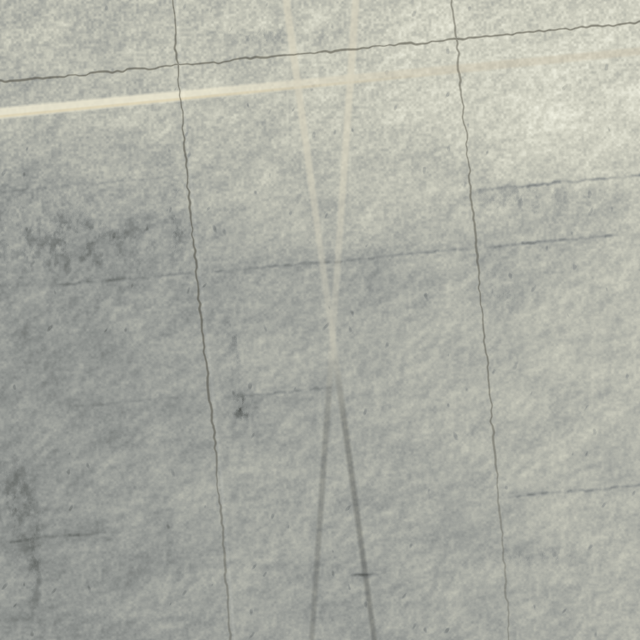
Write a Shadertoy shader that draws this texture.

```glsl
const float TILT = 0.092;

float hash(vec2 p) {
    vec3 q = fract(vec3(p.xyx) * 0.1031);
    q += dot(q, q.yzx + 33.33);
    return fract((q.x + q.y) * q.z);
}

float noise(vec2 p) {
    vec2 i = floor(p), f = fract(p);
    f = f * f * (3.0 - 2.0 * f);
    return mix(mix(hash(i), hash(i + vec2(1, 0)), f.x),
               mix(hash(i + vec2(0, 1)), hash(i + vec2(1, 1)), f.x), f.y);
}

float fbm(vec2 p) {
    float sum = 0.0, amp = 0.5;
    for (int i = 0; i < 5; i++) {
        sum += amp * noise(p);
        p = mat2(2.0, 0.15, -0.15, 2.0) * p + 7.3;
        amp *= 0.5;
    }
    return sum;
}

// Soft band around zero distance
float band(float d, float halfWidth, float soft) {
    return 1.0 - smoothstep(halfWidth - soft, halfWidth + soft, abs(d));
}

float span(float x, float a, float b, float soft) {
    return smoothstep(a - soft, a + soft, x) * (1.0 - smoothstep(b - soft, b + soft, x));
}

float jitter(float t, float seed) {
    return (noise(vec2(t * 38.0, seed)) - 0.5) * 0.003
         + (noise(vec2(t * 120.0, seed + 9.0)) - 0.5) * 0.003;
}

// Broad light falloff, blended from three rows
float lighting(vec2 uv) {
    vec3 low = vec3(0.575, 0.63, 0.69);
    vec3 mid = vec3(0.59, 0.66, 0.715);
    vec3 high = vec3(0.72, 0.76, 0.80);
    vec3 row = mix(mix(low, mid, smoothstep(0.0, 0.5, uv.y)), high, smoothstep(0.5, 0.95, uv.y));
    float l = mix(mix(row.x, row.y, smoothstep(0.0, 0.5, uv.x)), row.z, smoothstep(0.5, 1.0, uv.x));
    vec2 glow = (uv - vec2(0.92, 0.85)) / vec2(0.35, 0.11);
    return l + 0.05 * exp(-dot(glow, glow));
}

float concrete(vec2 uv, vec2 q) {
    float cloud = fbm(q * vec2(5.0, 10.0)) - 0.48;
    float streak = fbm(q * vec2(12.0, 38.0) + 20.0) - 0.48;
    float blotch = fbm(q * vec2(24.0, 30.0) + 40.0) - 0.48;
    vec2 g = q * vec2(80.0, 90.0);
    float relief = fbm(g) - fbm(g + vec2(0.5, -0.5));
    float grain = noise(uv * 256.0) - 0.5;
    float rough = 0.65 + 0.65 * smoothstep(0.4, 1.0, uv.y);
    return 0.07 * cloud + 0.08 * streak * rough + 0.11 * blotch
         + 0.11 * relief + 0.085 * grain * rough;
}

// Broken formwork lines: start, end, height, strength
float seams(vec2 q, float px) {
    vec4 lines[10] = vec4[10](
        vec4(0.33, 0.73, 0.544, 0.11), vec4(0.77, 0.96, 0.544, 0.18),
        vec4(0.75, 1.02, 0.634, 0.16), vec4(0.80, 1.02, 0.150, 0.13),
        vec4(-0.02, 0.17, 0.153, 0.11), vec4(0.36, 0.52, 0.347, 0.07),
        vec4(0.10, 0.30, 0.354, 0.05), vec4(0.09, 0.30, 0.546, 0.09),
        vec4(-0.02, 0.27, 0.700, 0.05), vec4(0.553, 0.592, 0.050, 0.20));
    float sum = 0.0;
    for (int i = 0; i < 10; i++) {
        vec4 s = lines[i];
        float d = q.y - s.z + jitter(q.x, float(i) * 5.0) * 0.7;
        float broken = 0.35 + 0.65 * smoothstep(0.3, 0.7, noise(vec2(q.x * 100.0, s.z * 70.0)));
        float shade = band(d, 0.002, px + 0.001) * broken + 0.22 * exp(-abs(d) * 80.0);
        sum += s.w * shade * span(q.x, s.x, s.y, 0.012);
    }
    return sum;
}

// Dirt patches: centre and radii
float stains(vec2 uv, vec2 q) {
    vec4 patches[10] = vec4[10](
        vec4(0.377, 0.364, 0.017, 0.020), vec4(0.368, 0.47, 0.015, 0.06),
        vec4(0.785, 0.55, 0.022, 0.040), vec4(0.025, 0.22, 0.030, 0.07),
        vec4(0.055, 0.12, 0.012, 0.08), vec4(0.09, 0.63, 0.16, 0.07),
        vec4(0.82, 0.69, 0.10, 0.025), vec4(0.40, 0.945, 0.06, 0.014),
        vec4(0.275, 0.66, 0.014, 0.07), vec4(0.85, 0.13, 0.06, 0.016));
    float breakup = smoothstep(0.4, 0.7, fbm(q * vec2(85.0, 60.0)));
    float sum = 0.0;
    for (int i = 0; i < 10; i++) {
        vec2 d = (uv - patches[i].xy) / patches[i].zw;
        sum += exp(-dot(d, d)) * (i == 0 ? 2.4 : 1.0);
    }
    return sum * (0.02 + 0.10 * breakup);
}

// Sparse small pits with ragged rims
float pits(vec2 uv, float count, float px) {
    vec2 cell = floor(uv * count), f = fract(uv * count);
    vec2 d = f - 0.2 - 0.6 * vec2(hash(cell + 3.0), hash(cell + 17.0));
    d.x -= d.y * (hash(cell + 41.0) - 0.3);
    float size = 0.04 + 0.09 * hash(cell + 31.0);
    float r = length(d * vec2(1.4, 0.8)) + 0.07 * (noise(uv * 240.0) - 0.5);
    float soft = px * count + 0.02;
    return step(0.88, hash(cell)) * (1.0 - smoothstep(size - soft, size + soft, r));
}

float crack(float d, float t, float seed, float px) {
    float width = 0.0008 + 0.0011 * noise(vec2(t * 25.0, seed + 4.0));
    return band(d + jitter(t, seed), width, px * 0.8 + 0.0004);
}

// Crossing strip, pale above and shadowed below
vec3 strip(vec3 col, float d, float y, float shadow, float px) {
    float mask = band(d, mix(0.0038, 0.0058, y), px + 0.0015);
    float dark = 1.0 - smoothstep(0.32, 0.47, y);
    float pale = mix(0.25, 0.65, smoothstep(0.42, 0.9, y)) * (1.0 - dark);
    col = mix(col, vec3(0.85, 0.83, 0.75), mask * pale);
    return col * (1.0 - mask * dark * shadow);
}

void mainImage(out vec4 fragColor, in vec2 fragCoord) {
    vec2 uv = fragCoord / iResolution.xy;
    float px = 1.0 / iResolution.y;
    vec2 q = vec2(uv.x, uv.y - TILT * uv.x);

    float l = lighting(uv) + concrete(uv, q);
    l -= seams(q, px) + stains(uv, q) + 0.10 * pits(uv, 32.0, px);
    float warm = smoothstep(0.54, 0.85, l);
    vec3 col = vec3(l - mix(0.014, 0.0, warm), l, l - mix(0.012, 0.06, warm));

    // Long light streak, fading to the right
    float ray = uv.y - 0.823 - 0.097 * uv.x;
    float fade = 1.0 - smoothstep(0.25, 0.8, uv.x);
    float core = band(ray, mix(0.0085, 0.006, uv.x), px + 0.0015);
    col = mix(col, vec3(0.94, 0.92, 0.83), core * 0.8 * fade);
    col = mix(col, vec3(0.79, 0.75, 0.66), core * 0.42 * (1.0 - fade));
    col -= vec3(0.03, 0.05, 0.08) * band(ray + 0.005, 0.002, 0.002) * fade;

    col = strip(col, uv.x - 0.585 + 0.138 * uv.y, uv.y, 0.19, px);
    col = strip(col, uv.x - 0.487 - 0.069 * uv.y, uv.y, 0.14, px);

    // Slab cracks
    float side = uv.x + 0.091 * uv.y;
    float bend = 0.0025 * sin(6.2832 * uv.y);
    float left = crack(side - 0.361 - bend, uv.y, 2.0, px);
    float right = crack(side - 0.797 - 0.013 * uv.y * (1.0 - uv.y), uv.y, 23.0, px);
    float across = crack(uv.y - 0.872 - 0.093 * uv.x, uv.x, 51.0, px);
    float depth = mix(0.32, 0.52, smoothstep(0.1, 0.45, uv.y));
    float cut = max(max(left * depth, right * depth * 0.85), across * 0.52);
    col = mix(col, vec3(0.28, 0.27, 0.23), cut);
    col += 0.025 * band(side - 0.366 - bend, 0.002, 0.002);

    fragColor = vec4(clamp(col, 0.0, 1.0), 1.0);
}
```
